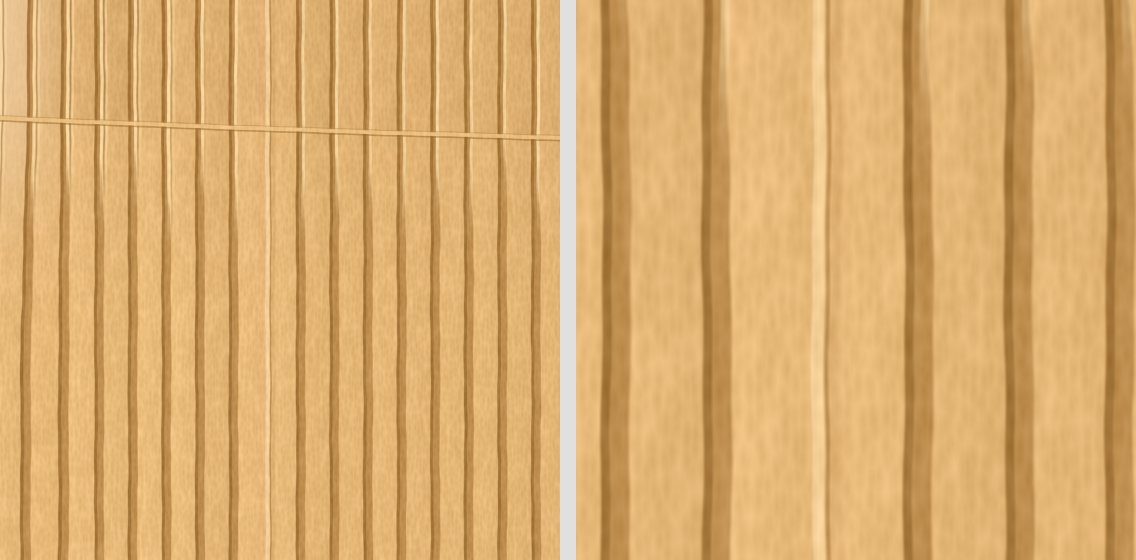
Left: the whole. Right: its middle third, enlarged.
This texture is drawn by a WebGL 2 fragment shader. Its source:

```glsl
#version 300 es
precision highp float;
// Vertical wooden slats split by narrow shaded grooves, with one slanted cross seam.
// Each groove is a stack of soft bands around a repeated centre line; gloss grows
// toward the top, and stretched cellular noise adds the grain and blotches.

uniform vec2 u_resolution;
out vec4 fragColor;

const float PITCH = 0.06;
const float FIRST_GROOVE = 0.5365;
const float JOINT_INDEX = -1.0;

const vec3 WOOD = vec3(0.905, 0.725, 0.475);
const vec3 WOOD_UPPER = vec3(0.875, 0.695, 0.450);
const vec3 GROOVE = vec3(0.735, 0.545, 0.300);
const vec3 EDGE = vec3(0.610, 0.430, 0.195);
const vec3 GLOSS = vec3(0.985, 0.865, 0.660);
const vec3 PALE = vec3(0.930, 0.790, 0.610);

vec2 hash2(vec2 p) {
  vec3 q = fract(p.xyx * vec3(0.1031, 0.1030, 0.0973));
  q += dot(q, q.yzx + 33.33);
  return fract((q.xx + q.yz) * q.zy);
}

// Distance to the nearest scattered point, centred near zero.
float cellular(vec2 p) {
  vec2 cell = floor(p);
  float nearest = 4.0;
  for (int j = -1; j <= 1; j++) {
    for (int i = -1; i <= 1; i++) {
      vec2 id = cell + vec2(i, j);
      vec2 toPoint = id + hash2(id + 50.0) - p;
      nearest = min(nearest, dot(toPoint, toPoint));
    }
  }
  return sqrt(nearest) - 0.48;
}

// Soft-edged strip covering lo..hi.
float band(float d, float lo, float hi, float soft) {
  return smoothstep(lo - soft, lo + soft, d) - smoothstep(hi - soft, hi + soft, d);
}

float wobble(float y, float seed) {
  return 0.0006 * sin(y * 23.0 + seed * 2.4) + 0.0004 * sin(y * 71.0 + seed * 5.1);
}

float grain(vec2 p) {
  return 0.045 * cellular(p * vec2(150.0, 75.0))
       + 0.040 * cellular(p * vec2(190.0, 22.0) + 7.0)
       + 0.030 * cellular(p * vec2(38.0, 18.0) + 19.0);
}

// Recessed groove: wide shade low down, thin shade beside a highlight higher up.
vec3 drawGroove(vec3 color, float d, float gloss, float left, float soft) {
  float width = mix(0.009, 0.0015, gloss);
  color = mix(color, GROOVE, 0.9 * band(d, -0.008, width, soft * 1.3));
  color = mix(color, EDGE, 0.75 * band(d, -0.0075, -0.0025, soft));
  color = mix(color, GLOSS, 0.95 * gloss * band(d, 0.0022, 0.0075, soft));
  color = mix(color, EDGE, 0.6 * gloss * left * band(d, 0.0082, 0.0108, soft));
  color = mix(color, GLOSS, 0.6 * gloss * left * band(d, 0.0120, 0.0155, soft));
  return color;
}

// Flush joint: a light bead with a thin shadow to its right.
vec3 drawJoint(vec3 color, float d, float soft) {
  color = mix(color, GLOSS, 0.65 * band(d, -0.0025, 0.0045, soft));
  color = mix(color, EDGE, 0.55 * band(d, 0.0055, 0.0080, soft));
  return mix(color, GROOVE, 0.25 * band(d, 0.0080, 0.0150, soft * 2.0));
}

// Slanted raised seam with a faint shadow under it.
vec3 drawSeam(vec3 color, float d, float soft) {
  color = mix(color, EDGE, 0.55 * band(d, -0.0065, -0.0030, soft));
  color = mix(color, GROOVE, 0.45 * band(d, 0.0030, 0.0055, soft));
  return mix(color, vec3(0.925, 0.755, 0.510), band(d, -0.0035, 0.0032, soft));
}

void main() {
  vec2 uv = gl_FragCoord.xy / u_resolution;
  float soft = max(0.0012, 0.7 / min(u_resolution.x, u_resolution.y));

  // Grooves bow toward the left border in the lower part.
  float bow = smoothstep(0.17, 0.0, uv.x) * (1.0 - smoothstep(0.3, 0.9, uv.y));
  float x = uv.x + 0.014 * bow - FIRST_GROOVE;
  float index = floor(x / PITCH + 0.5);
  float d = x - index * PITCH + wobble(uv.y, index);
  vec2 variation = hash2(vec2(index + 40.0, 3.0));

  float seamY = mix(0.789, 0.754, uv.x) - 0.002 * sin(uv.x * 3.1416);
  float seamD = uv.y - seamY + 0.4 * wobble(uv.x, 2.0);
  float upper = smoothstep(-soft, soft, seamD);
  float left = smoothstep(0.42, 0.22, uv.x);
  float glossStart = 0.54 + 0.09 * variation.x;
  float gloss = smoothstep(glossStart, glossStart + 0.17, uv.y);
  gloss *= 0.7 + 0.3 * variation.y;

  // Slat face, with its own tone and a gentle fall-off across its width.
  float slatId = floor(x / PITCH);
  float across = fract(x / PITCH);
  vec3 color = mix(WOOD, WOOD_UPPER, 0.4 * smoothstep(0.45, 0.75, uv.y) + 0.5 * upper);
  color += 0.035 * (hash2(vec2(slatId + 60.0, 9.0)).x - 0.5);
  color += 0.030 * (0.5 - across);
  color += 0.020 * left * (1.0 - upper);

  // Pale reflection in the upper left corner.
  float reflection = smoothstep(0.16, 0.0, uv.x) * smoothstep(0.45, 0.9, uv.y);
  color = mix(color, PALE, 0.85 * reflection);

  vec3 slat = color;
  color = index == JOINT_INDEX ? drawJoint(slat, d, soft)
                               : drawGroove(slat, d, gloss, left, soft);
  color = drawSeam(color, seamD, soft);
  color += grain(uv) * vec3(1.0, 1.05, 1.1) * (1.0 - 0.6 * reflection);
  fragColor = vec4(clamp(color, 0.0, 1.0), 1.0);
}
```
